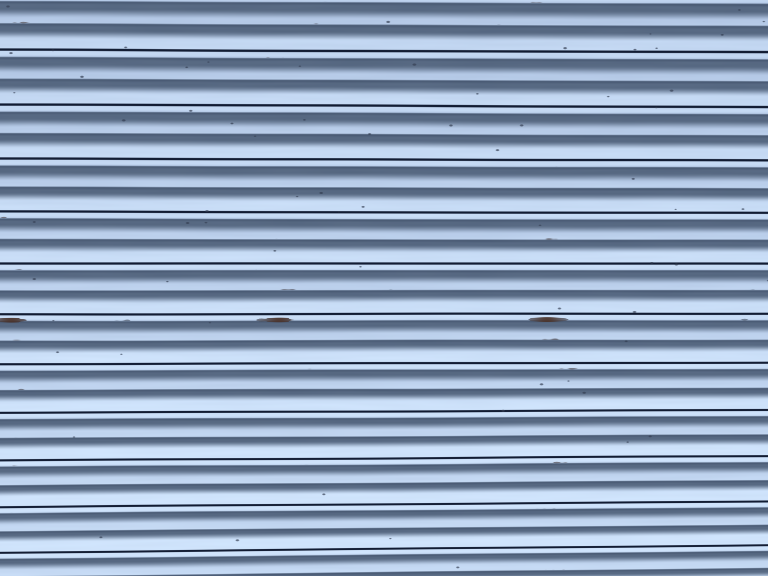
A WebGL 2 fragment shader for this texture:

```glsl
#version 300 es
precision highp float;
// Pale blue ribbed metal shutter: eleven folded slats with dark seams, chipped paint and rust.
uniform vec2 u_resolution;
out vec4 fragColor;

float hash(vec2 p) {
  vec3 q = fract(vec3(p.xyx) * 0.1031);
  q += dot(q, q.yzx + 33.33);
  return fract((q.x + q.y) * q.z);
}

vec2 gradientAt(vec2 cell) {
  float angle = 6.2832 * hash(cell);
  return vec2(cos(angle), sin(angle));
}

float gradientNoise(vec2 p) {
  vec2 i = floor(p), f = fract(p);
  vec2 u = f * f * f * (f * (f * 6.0 - 15.0) + 10.0);
  vec2 e = vec2(1.0, 0.0);
  float low = mix(dot(gradientAt(i), f), dot(gradientAt(i + e), f - e), u.x);
  float high = mix(dot(gradientAt(i + e.yx), f - e.yx), dot(gradientAt(i + e.xx), f - e.xx), u.x);
  return mix(low, high, u.y);
}

// Shadowed groove: crisp upper edge, flat shade, then a soft fade into light
float groove(float f, float start, float flatEnd, float fadeEnd, float soft) {
  return smoothstep(start - soft, start + soft, f) * (1.0 - smoothstep(flatEnd, fadeEnd, f));
}

void main() {
  vec2 p = gl_FragCoord.xy / u_resolution.y;
  float across = gl_FragCoord.x / u_resolution.x - 0.5;
  float down = 1.0 - p.y;

  // Slats shorten towards the bottom and tilt slightly
  float y = down - across * (0.005 - 0.02 * down * down);
  y += 0.0012 * gradientNoise(vec2(p.x * 2.0, down * 7.0));
  float slat = (0.0981 - sqrt(0.009624 - 0.00388 * (y + 0.0087))) / 0.00194;
  float f = fract(slat);
  float px = fwidth(slat);
  float soft = 0.012 + 0.4 * px;

  // Painted surface, brighter towards the lower slats and lower half of each slat
  vec3 shade = vec3(0.34, 0.41, 0.51);
  float glow = 0.12 + 0.5 * down + 0.5 * smoothstep(0.3, 0.95, f);
  glow += 0.45 * (1.0 - smoothstep(0.08, 0.14, f));
  glow += 0.12 * gradientNoise(vec2(p.x * 3.0, slat * 5.0));
  vec3 color = mix(vec3(0.68, 0.76, 0.88), vec3(0.81, 0.89, 0.985), clamp(glow, 0.0, 1.0));

  // Two grooves per slat, each with a thin darker line under its ridge
  float depth = 0.05 * (1.0 - down);
  float shadow = groove(f, 0.135, 0.21 + depth, 0.39 + depth, soft)
               + groove(f, 0.53, 0.60 + depth, 0.77 + depth, soft);
  color = mix(color, shade, shadow);
  float lip = groove(f, 0.135, 0.14, 0.20, soft) + groove(f, 0.53, 0.535, 0.60, soft);
  color = mix(color, vec3(0.22, 0.28, 0.38), 0.45 * lip);

  // Seam between neighbouring slats
  float seam = abs(f - floor(f + 0.5));
  color = mix(color, vec3(0.07, 0.11, 0.20), 1.0 - smoothstep(0.008, 0.026 + 0.5 * px, seam));

  // Chipped paint along the ridges, gathered at evenly spaced contact points
  for (int i = 0; i < 2; i++) {
    float row = 2.0 * floor(slat) + float(i);
    float heavy = row == 12.0 ? 1.0 : 0.0;
    float jitter = 0.06 * (hash(vec2(row, 4.0)) - 0.5) * (1.0 - heavy);
    float offset = mod(p.x + 0.2125 + jitter, 0.465) - 0.2325;
    float contact = exp(-pow(offset / mix(0.05, 0.03, heavy), 2.0));
    float wear = gradientNoise(vec2(p.x * 12.0, row * 5.37 + 0.5))
               + 0.5 * gradientNoise(vec2(p.x * 70.0, row * 3.71 + 9.5))
               + contact * (0.3 + 0.6 * heavy) + 0.3 * heavy - 0.6;
    float size = clamp(wear * 3.0, 0.0, 1.0) * mix(0.018, 0.022 + 0.025 * contact, heavy);
    float edge = abs(f - (i == 0 ? 0.118 : 0.515));
    float chip = (1.0 - smoothstep(size - 0.5 * px, size + 0.5 * px, edge)) * smoothstep(0.0, 0.012, size);
    vec3 bare = mix(vec3(0.30, 0.34, 0.41), vec3(0.29, 0.20, 0.17), contact * (0.5 + 0.5 * heavy));
    color = mix(color, bare, chip * mix(0.65, 0.95, heavy * contact));
  }

  // Sparse dark specks, more frequent near the top
  vec2 grid = p * vec2(26.0, 40.0);
  vec2 cell = floor(grid);
  vec2 center = 0.25 + 0.5 * vec2(hash(cell + 17.0), hash(cell + 53.0));
  float distanceToSpeck = length((fract(grid) - center) / vec2(26.0, 40.0) * vec2(0.6, 1.0));
  float radius = 0.0007 + 0.001 * hash(cell + 81.0);
  float speck = 1.0 - smoothstep(radius - 0.5 / u_resolution.y, radius + 0.7 / u_resolution.y, distanceToSpeck);
  color = mix(color, vec3(0.20, 0.24, 0.32), 0.7 * speck * step(0.90 + 0.09 * down, hash(cell)));

  // Faint horizontal streaks in the paint
  color += 0.015 * gradientNoise(vec2(p.x * 9.0, down * 160.0));
  fragColor = vec4(clamp(color, 0.0, 1.0), 1.0);
}
```
